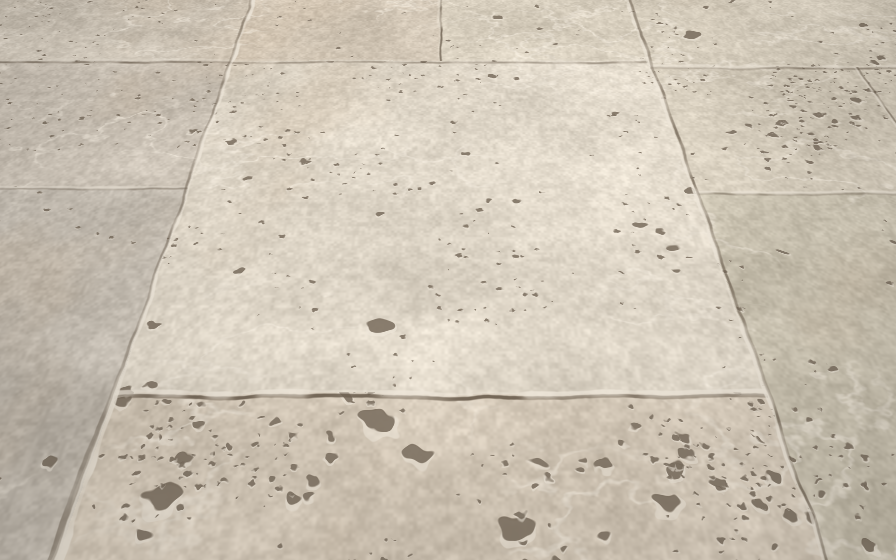
Reproduce this texture procedurally as a WebGL 2 fragment shader.

```glsl
#version 300 es
precision highp float;
// Worn travertine paving seen in perspective: pitted slabs with chipped, pale joints.
uniform vec2 u_resolution;
out vec4 fragColor;

const vec3 HIGHLIGHT = vec3(0.92, 0.89, 0.84);
const vec3 SHADOW = vec3(0.43, 0.38, 0.32);
const vec3 OCHRE = vec3(0.79, 0.72, 0.63);

// Floor layout: seams run away from the viewer, rows run across.
const float LEFT_SEAM = -0.35, RIGHT_SEAM = 0.353, SIDE_SPLIT = 0.695;
const float FRONT_ROW = 1.136, BACK_ROW = 1.775;
const float LEFT_ROW = 1.463, RIGHT_ROW = 1.452, RIGHT_BACK = 1.757;
const float HORIZON = 1.948, CENTRE = 0.785, FORESHORTEN = 1.875;

float hash(vec2 p) {
  vec3 q = fract(p.xyx * 0.1031);
  q += dot(q, q.yzx + 33.33);
  return fract((q.x + q.y) * q.z);
}

float noise(vec2 p) {
  vec2 i = floor(p), f = fract(p);
  f = f * f * (3.0 - 2.0 * f);
  return mix(mix(hash(i), hash(i + vec2(1, 0)), f.x),
             mix(hash(i + vec2(0, 1)), hash(i + vec2(1, 1)), f.x), f.y);
}

float fbm(vec2 p) {
  float sum = 0.0, amp = 0.5;
  for (int i = 0; i < 5; i++) {
    sum += amp * noise(p);
    p = mat2(1.6, 1.2, -1.2, 1.6) * p + 7.3;
    amp *= 0.5;
  }
  return sum;
}

float band(float s, float halfWidth, float aa) {
  return 1.0 - smoothstep(halfWidth - aa, halfWidth + aa, abs(s));
}

// Colour of the slab in rgb, pit density in w.
vec4 slab(vec2 f) {
  if (f.x < LEFT_SEAM)
    return f.y > BACK_ROW ? vec4(0.80, 0.765, 0.71, 0.10)
         : f.y > LEFT_ROW ? vec4(0.785, 0.75, 0.70, 0.10) : vec4(0.77, 0.74, 0.695, 0.05);
  if (f.x > RIGHT_SEAM)
    return f.y > RIGHT_BACK ? vec4(0.835, 0.80, 0.735, 0.12)
         : f.y > RIGHT_ROW ? vec4(0.825, 0.79, 0.725, 0.28) : vec4(0.78, 0.75, 0.68, 0.16);
  if (f.y > BACK_ROW)
    return f.x < 0.0 ? vec4(0.81, 0.765, 0.70, 0.08) : vec4(0.825, 0.79, 0.725, 0.08);
  return f.y > FRONT_ROW ? vec4(0.855, 0.822, 0.765, 0.13) : vec4(0.83, 0.785, 0.72, 0.52);
}

// Cellular pits: x is the dark hole, y the lit lower lip.
vec2 pits(vec2 f, float freq, float density, float aa) {
  vec2 g = f * freq, cell = floor(g), result = vec2(0.0);
  g += 0.35 * (vec2(noise(g * 3.0), noise(g * 3.0 + 40.0)) - 0.5);
  for (int y = -1; y <= 1; y++)
    for (int x = -1; x <= 1; x++) {
      vec2 id = cell + vec2(x, y);
      vec2 d = g - id - 0.2 - 0.6 * vec2(hash(id), hash(id + 17.3));
      float cluster = smoothstep(0.35, 0.8, noise(id / freq * 9.0 + 3.0));
      float present = step(hash(id + 51.7), density * cluster);
      float size = mix(0.10, 0.36, pow(hash(id + 83.1), 2.0));
      float hole = length(d * vec2(0.85, 1.2)) - size;
      float lip = length((d + vec2(0.0, 0.4 * size)) * vec2(0.85, 1.1)) - size * 1.15;
      result = max(result, present * (1.0 - smoothstep(-aa, aa, vec2(hole, lip))));
    }
  return result;
}

// A pale chipped rim at s = 0 with a dark gap on its negative side; strength = (rim, gap).
vec3 joint(vec3 c, float s, float width, vec2 strength, vec2 f, float aa) {
  float wear = smoothstep(0.1, 0.75, noise(f * 38.0));
  float rim = band(s, width * (0.6 + 0.7 * wear), aa);
  float gap = band(s + width * 1.3, width * 0.7, aa);
  c = mix(c, HIGHLIGHT, rim * strength.x * (0.45 + 0.55 * wear));
  return mix(c, SHADOW, gap * strength.y * (1.0 - 0.55 * wear));
}

void main() {
  vec2 p = gl_FragCoord.xy / u_resolution.y;
  float aa = 1.0 / u_resolution.y;
  float depth = HORIZON - p.y;
  vec2 f = vec2(p.x - CENTRE, FORESHORTEN) / depth;
  vec2 wobble = vec2(fbm(f * 16.0), fbm(f * 16.0 + 30.0)) - 0.48;
  vec2 edge = f + 0.009 * wobble;
  vec4 stone = slab(edge);
  vec3 c = stone.rgb;

  // Clouding, ochre stains, chalky veins and grain.
  float cloud = fbm(f * vec2(7.0, 10.0));
  c += 0.16 * (cloud - 0.48);
  c = mix(c, OCHRE, 0.3 * smoothstep(0.5, 0.72, fbm(f * 4.0 + 12.0)));
  float ridge = 1.0 - abs(2.0 * fbm(f * vec2(13.0, 20.0) + 5.0) - 0.96);
  float vein = smoothstep(0.91, 1.0, ridge) * smoothstep(0.4, 0.7, noise(f * 8.0));
  c = mix(c, HIGHLIGHT, 0.55 * vein);
  c += 0.07 * (noise(f * 110.0) - 0.5) + 0.06 * (noise(f * 260.0) - 0.5);

  // Three sizes of pit.
  for (int i = 0; i < 3; i++) {
    float freq = 24.0 * exp2(float(i));
    vec2 pit = pits(f + float(i) * 3.7, freq, stone.w * (0.45 + 0.35 * float(i)), freq * aa / depth);
    c = mix(c, HIGHLIGHT, 0.6 * pit.y);
    c = mix(c, SHADOW, 0.8 * pit.x);
  }

  // Joints, measured in canvas units.
  float across = depth, along = depth * depth / FORESHORTEN;
  float left = step(edge.x, LEFT_SEAM), right = step(RIGHT_SEAM, edge.x);
  float middle = 1.0 - left - right, back = step(BACK_ROW, edge.y);
  float sideRow = step(RIGHT_ROW, edge.y) * step(edge.y, RIGHT_BACK);
  c = joint(c, (edge.y - BACK_ROW) * along, 0.0025, vec2(0.35, 0.75) * (left + 0.7 * middle), f, aa);
  c = joint(c, (edge.y - LEFT_ROW) * along, 0.0022, vec2(0.7, 0.5) * left, f, aa);
  c = joint(c, (edge.y - RIGHT_BACK) * along, 0.0024, vec2(0.6, 0.6) * right, f, aa);
  c = joint(c, (edge.y - RIGHT_ROW) * along, 0.0024, vec2(0.7, 0.5) * right, f, aa);
  c = joint(c, (edge.y - FRONT_ROW) * along, 0.0048, vec2(0.85, 0.95) * middle, f, aa);
  c = joint(c, -edge.x * across, 0.0025, vec2(0.4, 0.85) * middle * back, f, aa);
  c = joint(c, (SIDE_SPLIT - edge.x) * across, 0.0028, vec2(0.7, 0.6) * right * sideRow, f, aa);
  float seamWidth = 0.0032 + 0.0055 * smoothstep(1.5, 1.9, depth);
  c = joint(c, (edge.x - LEFT_SEAM) * across, seamWidth, vec2(0.9, 0.6), f, aa);
  c = joint(c, (RIGHT_SEAM - edge.x) * across, 0.0036, vec2(0.85, 0.75), f, aa);

  // Light falls off toward the lower corners.
  c *= 1.02 - 0.12 * smoothstep(0.3, 1.05, length(p - vec2(0.82, 0.68)));
  fragColor = vec4(clamp(c, 0.0, 1.0), 1.0);
}
```
